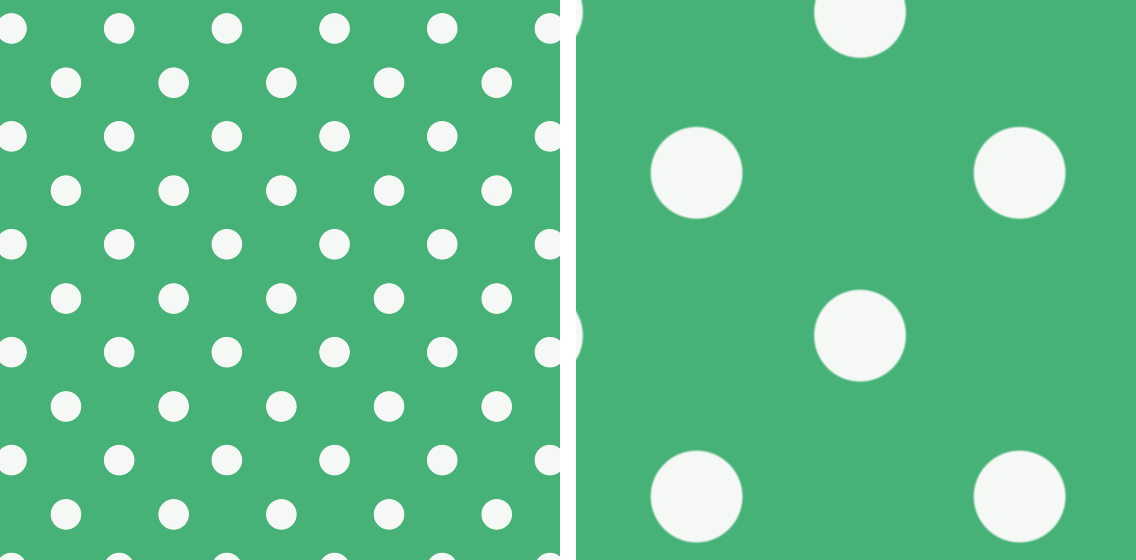
Left, the full canvas; right, a detail of the centre.
Reproduce this pattern procedurally as a three.js fragment shader.

```glsl
varying vec2 vUv;

#define GROUND_COLOR vec3(0.278, 0.698, 0.471)
#define DOT_COLOR vec3(0.961, 0.973, 0.961)
#define PERIOD vec2(0.1923, 0.1927)
#define FIRST_DOT vec2(0.0205, -0.0143)
#define STAGGER vec2(0.506, 0.497)
#define DOT_RADIUS 0.0273
#define EDGE_SOFTNESS 0.001

// Signed distance to the nearest dot of a rectangular lattice
float dotLattice(vec2 p, vec2 center) {
  vec2 cell = fract((p - center) / PERIOD + 0.5) - 0.5;
  return length(cell * PERIOD) - DOT_RADIUS;
}

void main() {
  // Two interleaved lattices form the staggered rows
  float mainRows = dotLattice(vUv, FIRST_DOT);
  float staggeredRows = dotLattice(vUv, FIRST_DOT + STAGGER * PERIOD);
  float dist = min(mainRows, staggeredRows);

  // Smooth dot coverage over the flat ground
  float coverage = 1.0 - smoothstep(-EDGE_SOFTNESS, EDGE_SOFTNESS, dist);
  gl_FragColor = vec4(mix(GROUND_COLOR, DOT_COLOR, coverage), 1.0);
}
```
